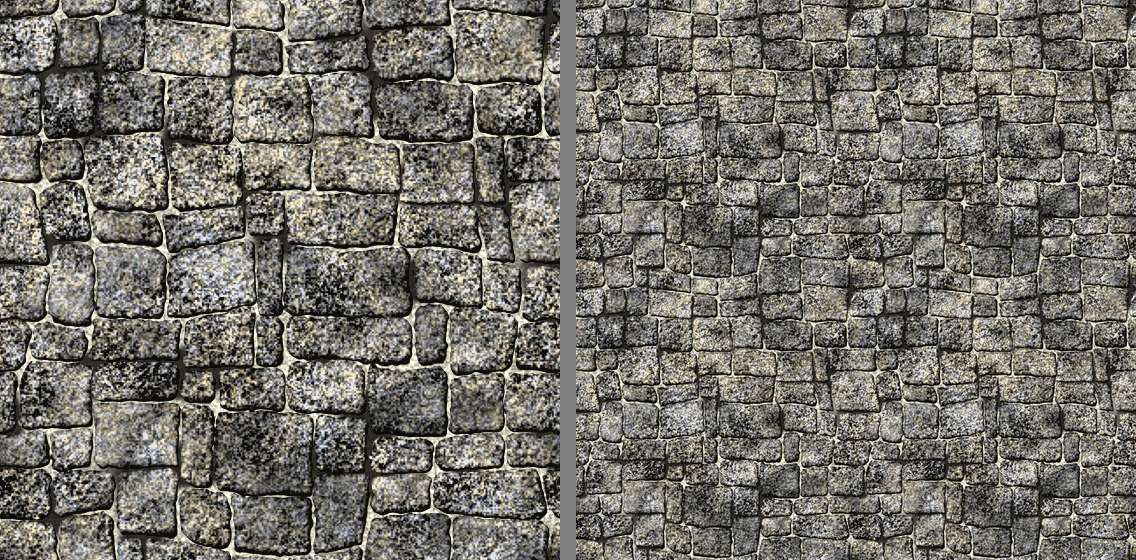
Left: one tile. Right: repeated 2 by 2.
Give the GLSL for this texture, as a WebGL 1 fragment shader.

```glsl
precision highp float;
// Rough field-stone wall: irregular blocks with dark undercut joints and pale
// mortar. Blocks come from a jittered grid whose seams run alternately across
// and up, bent by wrapping noise; stains, pits and wrapping grain cover the faces.

uniform vec2 u_resolution;

const vec2  CELLS      = vec2(8.0, 10.0);     // stones across and up, both even
const vec2  SEAM_SHIFT = vec2(0.78, 0.56);    // spread of the seams, in cells
const float HALF_JOINT = 0.0036;
const float CORNER_MIN = 0.005;
const float CORNER_MAX = 0.020;
const vec2  TO_LIGHT   = vec2(-0.0028, 0.0042);
const float GRAIN      = 1.0;
const float RELIEF     = 0.40;
const float STAINS     = 1.0;
const float STONE_TONE = 0.525;
const vec3  TAN_TINT   = vec3(1.06, 1.00, 0.85);
const vec3  BLUE_TINT  = vec3(0.97, 0.99, 1.03);
const vec3  MORTAR     = vec3(0.86, 0.85, 0.77);
const vec3  JOINT_DARK = vec3(0.06, 0.05, 0.035);

float hash(vec2 p) {
  vec3 q = fract(vec3(p.xyx) * 0.1031);
  q += dot(q, q.yzx + 33.33);
  return fract((q.x + q.y) * q.z);
}

// Value noise in -0.5..0.5 that wraps after "count" lattice cells
float noise(vec2 uv, float count, float seed) {
  vec2 p = uv * count;
  vec2 i = floor(p);
  vec2 f = p - i;
  f = f * f * (3.0 - 2.0 * f);
  vec2 a = mod(i, count) + seed;
  vec2 b = mod(i + 1.0, count) + seed;
  float low  = mix(hash(a), hash(vec2(b.x, a.y)), f.x);
  float high = mix(hash(vec2(a.x, b.y)), hash(b), f.x);
  return mix(low, high, f.y) - 0.5;
}

vec2 noise2(vec2 uv, float count, float seed) {
  return vec2(noise(uv, count, seed), noise(uv, count, seed + 57.0));
}

// Odd cells own a through-going upright seam, even cells a level one
float uprightSeam(float x, float y) {
  vec2 owner = vec2(x, y - 1.0 + mod(x + y, 2.0));
  return x + 0.5 + SEAM_SHIFT.x * (hash(mod(owner, CELLS) + 11.0) - 0.5);
}

float levelSeam(float x, float y) {
  vec2 owner = vec2(x - mod(x + y, 2.0), y);
  return y + 0.5 + SEAM_SHIFT.y * (hash(mod(owner, CELLS) + 43.0) - 0.5);
}

// Signed distance to the nearest stone (x) and its random value (y)
vec2 nearestStone(vec2 uv) {
  vec2 base = floor(uv * CELLS);
  vec2 best = vec2(1.0, 0.0);
  for (int j = 0; j < 2; j++) {
    for (int i = 0; i < 2; i++) {
      vec2 v = base + vec2(float(i), float(j));
      vec2 lo = vec2(uprightSeam(v.x - 1.0, v.y), levelSeam(v.x, v.y - 1.0)) / CELLS;
      vec2 hi = vec2(uprightSeam(v.x, v.y), levelSeam(v.x, v.y)) / CELLS;
      float id = hash(mod(v, CELLS) + 83.0);
      vec2 halfSize = 0.5 * (hi - lo) - HALF_JOINT;
      float corner = min(mix(CORNER_MIN, CORNER_MAX, id), 0.8 * min(halfSize.x, halfSize.y));
      vec2 q = abs(uv - 0.5 * (lo + hi)) - halfSize + corner;
      float d = length(max(q, 0.0)) + min(max(q.x, q.y), 0.0) - corner;
      if (d < best.x) best = vec2(d, id);
    }
  }
  return best;
}

void main() {
  vec2 uv = gl_FragCoord.xy / u_resolution;
  float soft = 0.0004 + 0.5 / u_resolution.y;

  // Layout, bent from slanted courses down to chipped edges
  vec2 bent = uv + vec2(0.036, 0.052) * noise2(uv, 4.0, 3.0)
            + 0.010 * noise2(uv, 13.0, 21.0) + 0.005 * noise2(uv, 60.0, 35.0);
  vec2 stone = nearestStone(bent);
  float chipping = 0.005 * noise(uv, 18.0, 5.0) + 0.004 * noise(uv, 120.0, 7.0);
  float edge = stone.x + chipping;
  float litEdge = nearestStone(bent + TO_LIGHT).x;
  float facing = clamp((litEdge - stone.x) / length(TO_LIGHT), -1.0, 1.0);

  // Gritty grain in rough and smooth patches, relief lit from the upper left
  vec2 g = uv + 0.004 * noise2(uv, 80.0, 9.0);
  float fine = noise(uv, 320.0, 13.0);
  float grit = noise(g, 180.0, 29.0);
  float grain = 0.72 * fine + 0.30 * grit;
  float relief = noise(g, 140.0, 61.0) - noise(g + 0.8 * TO_LIGHT, 140.0, 61.0);
  float pits = smoothstep(0.16, 0.30, noise(g, 124.0, 67.0));
  float roughness = 0.80 + 0.30 * stone.y + 0.8 * noise(uv, 15.0, 77.0);

  // Stains from hand-sized patches up to whole stones and beyond
  float stains = 0.24 * noise(g, 54.0, 37.0) + 0.32 * noise(g, 22.0, 41.0)
               + 0.26 * noise(uv, 7.0, 47.0) + 0.17 * (fract(stone.y * 7.31) - 0.5);
  float tone = STONE_TONE + STAINS * stains
             + roughness * (GRAIN * grain + RELIEF * relief - 0.22 * pits);

  // Shoulders: lit above, shaded below, with a dark rim and a pale band inside
  tone += 0.13 * facing * exp(min(edge, 0.0) / 0.006);
  tone -= 0.36 * exp(-abs(edge) / 0.0032);
  tone += 0.07 * smoothstep(0.004, 0.0, abs(edge + 0.010));
  float warmth = 0.5 + 0.4 * noise(uv, 11.0, 91.0) + 0.5 * noise(uv, 40.0, 97.0)
               + 1.4 * noise(uv, 190.0, 103.0) + 0.3 * (fract(stone.y * 3.7) - 0.5);
  vec3 face = clamp(tone, 0.05, 0.92) * mix(BLUE_TINT, TAN_TINT, clamp(warmth, -0.3, 1.3));

  // Joints: mortar fades in and out, shadow falls below and right of each stone
  float shadow = 1.0 - smoothstep(-0.0010, 0.0014, litEdge + 0.6 * chipping);
  float bare = smoothstep(0.02, 0.20, noise(uv, 12.0, 111.0));
  vec3 mortar = MORTAR * (1.0 + 0.5 * fine + 0.4 * grit);
  vec3 joint = mix(mortar, JOINT_DARK, max(shadow, 0.85 * bare));
  vec3 color = mix(face, joint, smoothstep(-soft, soft, edge));
  gl_FragColor = vec4(clamp(color, 0.0, 1.0), 1.0);
}
```
